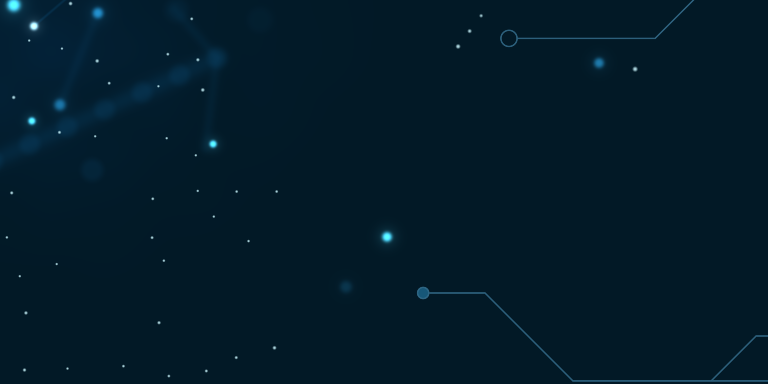
This background is drawn by a WebGL 2 fragment shader. Its source:

```glsl
#version 300 es
precision highp float;

uniform vec2 u_resolution;
out vec4 fragColor;

// Lengths are in canvas heights
const vec3 BASE = vec3(0.008, 0.098, 0.148);
const vec3 HAZE = vec3(0.003, 0.030, 0.062);
const vec3 WEB = vec3(0.010, 0.055, 0.085);
const vec3 TRACE = vec3(0.20, 0.42, 0.54);
const vec3 PAD_FILL = vec3(0.09, 0.34, 0.47);
const vec3 BLUE = vec3(0.13, 0.45, 0.62);
const vec3 CYAN = vec3(0.32, 0.82, 0.92);
const vec3 WHITE = vec3(0.78, 0.95, 0.98);
const float TRACE_HALF = 0.0020;
const float STAR_CELL = 0.115;
const float STAR_DENSITY = 0.58;
const float STAR_RADIUS = 0.0065;
const int BOKEH_COUNT = 7;
const vec2 BEAM_START = vec2(-0.02, 0.58);
const vec2 BEAM_END = vec2(0.565, 0.849);

float hash(vec2 p) {
    return fract(sin(dot(p, vec2(127.1, 311.7))) * 43758.5453);
}

float noise(vec2 p) {
    vec2 i = floor(p), f = fract(p);
    f = f * f * (3.0 - 2.0 * f);
    return mix(mix(hash(i), hash(i + vec2(1, 0)), f.x),
               mix(hash(i + vec2(0, 1)), hash(i + vec2(1, 1)), f.x), f.y);
}

float segment(vec2 p, vec2 a, vec2 b) {
    vec2 ab = b - a;
    return length(p - a - ab * clamp(dot(p - a, ab) / dot(ab, ab), 0.0, 1.0));
}

float disc(vec2 p, vec2 center, float radius, float blur) {
    return 1.0 - smoothstep(radius - blur, radius + blur, length(p - center));
}

// Soft core with a faint halo
float glow(vec2 p, vec2 center, float radius) {
    float d = length(p - center) / radius;
    return exp(-d * d * d * 1.2) + 0.12 * exp(-d * d * 0.25);
}

float starField(vec2 p) {
    vec2 cell = floor(p / STAR_CELL);
    float density = STAR_DENSITY * (1.0 - smoothstep(0.45, 0.85, cell.x * STAR_CELL));
    vec2 jitter = 0.15 + 0.7 * vec2(hash(cell + 3.7), hash(cell + 8.3));
    float size = STAR_RADIUS * mix(0.65, 1.0, hash(cell + 5.1));
    return step(hash(cell), density) * disc(p, (cell + jitter) * STAR_CELL, size * 0.6, size * 0.5);
}

void main() {
    vec2 p = gl_FragCoord.xy / u_resolution.y;
    float px = 1.0 / u_resolution.y;

    // Cloudy haze in the upper left
    vec2 away = (p - vec2(0.0, 0.93)) / vec2(0.55, 0.38);
    vec3 color = BASE + HAZE * exp(-dot(away, away)) * (0.55 + 0.7 * noise(p * 7.0));

    // Blurred web: main beam and thin links
    float beam = segment(p, BEAM_START, BEAM_END);
    color += WEB * 0.8 * exp(-pow(beam / 0.025, 2.0));
    float link = min(segment(p, vec2(0.156, 0.727), vec2(0.255, 0.966)),
                     segment(p, vec2(0.565, 0.849), vec2(0.535, 0.615)));
    link = min(link, segment(p, BEAM_END, vec2(0.455, 0.975)));
    color += WEB * 0.45 * exp(-pow(link / 0.014, 2.0));
    float thread = segment(p, vec2(0.0885, 0.932), vec2(0.18, 1.01));
    color += WEB * (1.0 - smoothstep(0.0, 0.003 + px, thread));

    // Out-of-focus discs along the beam
    for (int i = 0; i < BOKEH_COUNT; i++) {
        float t = float(i) / float(BOKEH_COUNT - 1);
        vec2 center = mix(BEAM_START, BEAM_END, t);
        color += WEB * 0.6 * disc(p, center, 0.026, 0.012);
    }
    color += WEB * 0.65 * disc(p, vec2(0.24, 0.557), 0.028, 0.012);
    color += WEB * 0.4 * disc(p, vec2(0.46, 0.974), 0.030, 0.014);
    color += WEB * 0.3 * disc(p, vec2(0.677, 0.948), 0.032, 0.014);

    // Circuit traces
    float d = segment(p, vec2(1.347, 0.900), vec2(1.706, 0.900));
    d = min(d, segment(p, vec2(1.706, 0.900), vec2(1.816, 1.010)));
    d = min(d, segment(p, vec2(1.117, 0.237), vec2(1.263, 0.237)));
    d = min(d, segment(p, vec2(1.263, 0.237), vec2(1.492, 0.008)));
    d = min(d, segment(p, vec2(1.492, 0.008), vec2(2.01, 0.008)));
    d = min(d, segment(p, vec2(1.852, 0.008), vec2(1.969, 0.125)));
    d = min(d, segment(p, vec2(1.969, 0.125), vec2(2.01, 0.125)));

    // Open and filled end pads
    vec2 filledPad = vec2(1.102, 0.237);
    d = min(d, abs(length(p - vec2(1.3255, 0.900)) - 0.021));
    color = mix(color, PAD_FILL, disc(p, filledPad, 0.015, px));
    d = min(d, abs(length(p - filledPad) - 0.0145));
    float trace = 1.0 - smoothstep(TRACE_HALF - 0.5 * px, TRACE_HALF + 0.5 * px, d);
    color = mix(color, TRACE, 0.85 * trace);

    // Large glowing nodes
    color += BLUE * 0.75 * glow(p, vec2(1.560, 0.836), 0.014);
    color += BLUE * 0.22 * glow(p, vec2(0.901, 0.253), 0.017);
    color += BLUE * 0.85 * glow(p, vec2(0.255, 0.966), 0.015);
    color += BLUE * 0.65 * glow(p, vec2(0.156, 0.727), 0.016);
    color += CYAN * glow(p, vec2(1.008, 0.383), 0.0135);
    color += CYAN * glow(p, vec2(0.036, 0.987), 0.018);
    color += CYAN * glow(p, vec2(0.083, 0.685), 0.010);
    color += CYAN * glow(p, vec2(0.555, 0.625), 0.010);
    color += WHITE * glow(p, vec2(0.0885, 0.932), 0.011);

    // Small sparks: a short rising row, one apart, and the scatter
    float sparks = max(starField(p), disc(p, vec2(1.654, 0.820), 0.005, 0.004));
    for (int i = 0; i < 3; i++) {
        vec2 center = vec2(1.193, 0.879) + float(i) * vec2(0.030, 0.040);
        sparks = max(sparks, disc(p, center, 0.0045 - 0.0007 * float(i), 0.0035));
    }
    color = mix(color, WHITE, 0.85 * sparks);

    fragColor = vec4(clamp(color, 0.0, 1.0), 1.0);
}
```
